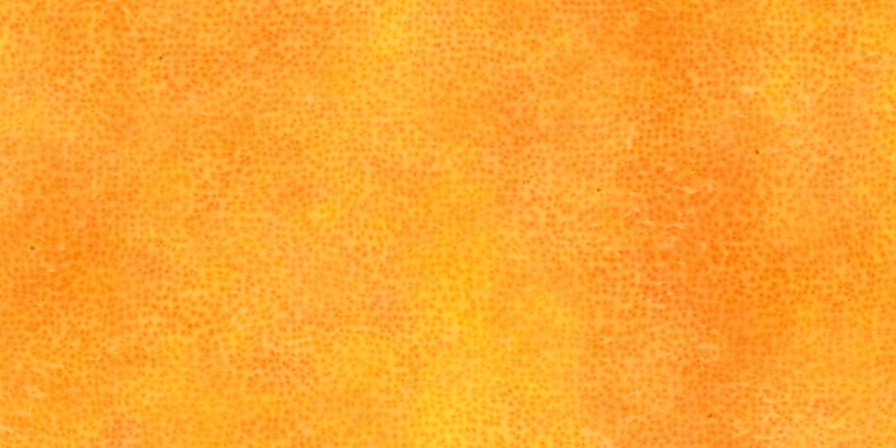
A WebGL 1 fragment shader for this texture:

```glsl
precision highp float;
uniform vec2 u_resolution;

// Peel colours
const vec3 DEEP_ORANGE = vec3(0.985, 0.555, 0.125);
const vec3 MID_ORANGE = vec3(0.992, 0.652, 0.180);
const vec3 GOLD = vec3(1.0, 0.745, 0.135);
const vec3 PALE_SHIFT = vec3(0.003, 0.018, 0.085);
const vec3 PORE_SHIFT = vec3(-0.012, -0.100, -0.075);
const vec3 RIDGE_SHIFT = vec3(0.006, 0.045, 0.060);
const vec3 GRAIN_SHIFT = vec3(0.008, 0.065, 0.085);
const vec3 FLECK = vec3(1.0, 0.79, 0.44);
const vec3 BLEMISH = vec3(0.76, 0.36, 0.06);

// Sizes in units of the canvas height
const float PORES_PER_HEIGHT = 56.0;
const float PORE_RADIUS = 0.43;      // share of a pore cell
const float PORE_JITTER = 0.72;
const float BLEMISH_CELL = 0.25;
const float BLEMISH_RADIUS = 0.0075;
const float BLEMISH_CHANCE = 0.13;

// Strength of the broad colour drift
const float RIPENESS_GAIN = 1.25;

float hash(vec2 p) {
  vec3 q = fract(vec3(p.xyx) * 0.1031);
  q += dot(q, q.yzx + 33.33);
  return fract((q.x + q.y) * q.z);
}

vec2 hash2(vec2 p) {
  return vec2(hash(p + 17.3), hash(p + 91.7));
}

float noise(vec2 p) {
  vec2 i = floor(p);
  vec2 f = fract(p);
  f = f * f * (3.0 - 2.0 * f);
  return mix(mix(hash(i), hash(i + vec2(1.0, 0.0)), f.x),
             mix(hash(i + vec2(0.0, 1.0)), hash(i + vec2(1.0, 1.0)), f.x), f.y);
}

// Fractal noise centred on zero
float fbm(vec2 p) {
  float sum = 0.0;
  float amp = 0.5;
  for (int i = 0; i < 5; i++) {
    sum += amp * (noise(p) - 0.5);
    p = mat2(0.8, 0.6, -0.6, 0.8) * p * 2.03 + 13.7;
    amp *= 0.55;
  }
  return sum;
}

// x: darkness of the pore pits, y: brightness of the skin between them
vec2 pores(vec2 p) {
  vec2 cell = floor(p);
  float nearest = 4.0;
  float pit = 0.0;
  for (int j = -1; j <= 1; j++) {
    for (int i = -1; i <= 1; i++) {
      vec2 c = cell + vec2(float(i), float(j));
      vec2 centre = c + 0.5 + PORE_JITTER * (hash2(c) - 0.5);
      float d = length(p - centre);
      float depth = mix(0.35, 1.0, hash(c + 5.1));
      pit = max(pit, depth * (1.0 - smoothstep(0.0, PORE_RADIUS, d)));
      nearest = min(nearest, d);
    }
  }
  return vec2(pit, smoothstep(0.30, 0.75, nearest));
}

// Rare brown specks, one candidate per cell
float blemishes(vec2 p) {
  vec2 cell = floor(p / BLEMISH_CELL);
  vec2 centre = (cell + 0.2 + 0.6 * hash2(cell + 40.0)) * BLEMISH_CELL;
  float present = step(hash(cell + 7.0), BLEMISH_CHANCE);
  float ragged = 1.0 + 0.9 * (noise(p * 260.0) - 0.5);
  float d = length(p - centre) * ragged;
  return present * (1.0 - smoothstep(0.15, 1.0, d / BLEMISH_RADIUS));
}

void main() {
  vec2 p = gl_FragCoord.xy / u_resolution.y;
  vec2 warp = vec2(fbm(p * 5.0 + 3.0), fbm(p * 5.0 + 47.0));

  // Broad ripeness: soft upright bands, cloudy patches, golden lower edge
  float bands = 0.30 * cos((p.x - 0.91) * 5.15);
  float streaks = noise(vec2(p.x * 8.0 + warp.x * 0.6, p.y * 1.3 + 8.0)) - 0.5;
  float patches = fbm(p * vec2(3.2, 2.6) + warp * 0.6 + 21.0);
  float mottle = fbm(p * vec2(15.0, 21.0) + 60.0);
  float ripeness = bands + 0.55 * streaks + 1.3 * patches + 1.0 * mottle;
  ripeness += 0.32 * (1.0 - smoothstep(0.0, 0.4, p.y)) - 0.10;
  ripeness *= RIPENESS_GAIN;

  vec3 color = mix(MID_ORANGE, DEEP_ORANGE, clamp(-ripeness, 0.0, 1.0));
  color = mix(color, GOLD, clamp(ripeness, 0.0, 1.0));

  // Milky bloom where the skin is less saturated
  float bloom = fbm(p * vec2(4.0, 3.0) + 80.0) * 1.8 + 1.3 * fbm(p * 24.0 + 33.0);
  color += PALE_SHIFT * clamp(bloom, -0.7, 1.0);

  // Pitted skin with lighter ridges and an uneven surface
  vec2 skin = pores(p * PORES_PER_HEIGHT + warp * 2.5);
  float strength = 0.65 + 0.8 * noise(p * 11.0 + 12.0);
  color += PORE_SHIFT * skin.x * strength;
  color += RIDGE_SHIFT * skin.y * strength;
  float grain = noise(p * vec2(85.0, 110.0) + 5.0) + noise(p * 190.0) - 1.0;
  color += GRAIN_SHIFT * 0.6 * grain;

  // Short pale glints lying nearly level, breaking up around the pores
  vec2 level = vec2(p.x, p.y + 0.12 * warp.y) + 0.006 * noise(p * 60.0);
  float glint = smoothstep(0.62, 0.98, noise(level * vec2(42.0, 88.0)));
  glint *= smoothstep(0.25, 0.80, noise(p * 9.0 + 70.0));
  color = mix(color, FLECK, 0.55 * glint * (1.0 - skin.x));

  color = mix(color, BLEMISH, 0.75 * blemishes(p));
  gl_FragColor = vec4(clamp(color, 0.0, 1.0), 1.0);
}
```
